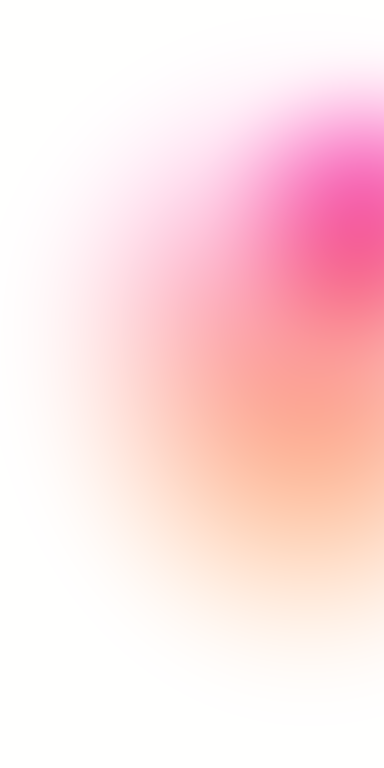
Write a WebGL 1 fragment shader that draws this background.

```glsl
precision highp float;

uniform vec2 u_resolution;

// Positions and radii are fractions of the canvas; origin at lower left
const vec3 PAPER = vec3(1.0, 0.999, 0.998);

const vec2 HALO_CENTER = vec2(0.807, 0.583);
const float HALO_WIDTH = 0.911;
const float HALO_UP = 0.430;
const float HALO_DOWN = 0.568;
const float HALO_STRENGTH = 0.39;

const vec2 CORE_CENTER = vec2(0.977, 0.749);
const float CORE_WIDTH = 0.520;
const float CORE_UP = 0.221;
const float CORE_DOWN = 0.273;
const float CORE_STRENGTH = 0.38;

// Blue absorbed relative to green: low gives pink, high gives peach
const float PINK_RATIO = 0.40;
const float PEACH_RATIO = 1.70;
const float PINK_HEIGHT = 0.883;
const float PEACH_HEIGHT = 0.167;
const float RED_ABSORPTION = 0.10;

// Soft elliptical glow with separate upper and lower radii
float glow(vec2 p, vec2 center, float width, float up, float down) {
  vec2 d = p - center;
  d /= vec2(width, d.y > 0.0 ? up : down);
  float falloff = max(1.0 - dot(d, d), 0.0);
  return falloff * falloff * falloff;
}

void main() {
  vec2 uv = gl_FragCoord.xy / u_resolution;

  // Wide halo with a denser core near the right edge
  float halo = glow(uv, HALO_CENTER, HALO_WIDTH, HALO_UP, HALO_DOWN);
  float core = glow(uv, CORE_CENTER, CORE_WIDTH, CORE_UP, CORE_DOWN);
  float density = HALO_STRENGTH * halo + CORE_STRENGTH * core;

  // Hue drifts from pink at the top to peach at the bottom
  float warmth = 1.0 - smoothstep(PEACH_HEIGHT, PINK_HEIGHT, uv.y);
  float blueRatio = mix(PINK_RATIO, PEACH_RATIO, warmth);

  // Absorb the tint from the paper
  vec3 absorbed = density * vec3(RED_ABSORPTION * density, 1.0, blueRatio);
  gl_FragColor = vec4(clamp(PAPER - absorbed, 0.0, 1.0), 1.0);
}
```
